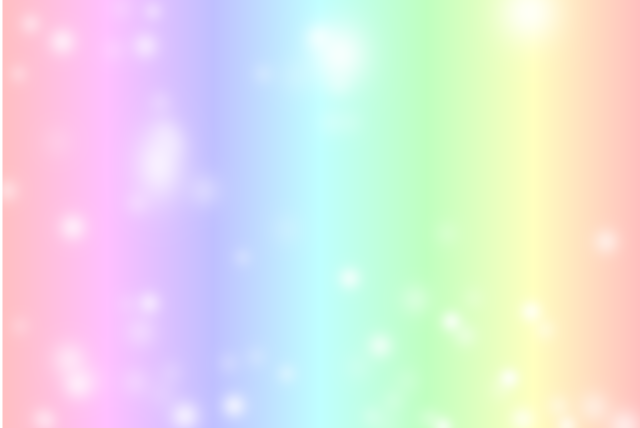
A WebGL 1 fragment shader for this background:

```glsl
precision highp float;
// Pastel rainbow running left to right, dusted with soft white glows.
// The hue is linear in x; three large halos sit in the upper half, and hashed
// sparkles gather toward the bottom and along the left side.

uniform vec2 u_resolution;

const float PASTEL = 0.25;          // saturation of the rainbow
const float MARGIN_WIDTH = 0.0039;  // white strip at the left, in widths
const int SPARKLE_COUNT = 64;
const float SPARKLE_MIN_RADIUS = 0.022;  // radii in canvas heights
const float SPARKLE_MAX_RADIUS = 0.042;
const float SPARKLE_MIN_ALPHA = 0.15;
const float SPARKLE_MAX_ALPHA = 0.72;
const float GOLDEN_STEP = 0.618034;

// Halo centres as fractions of the canvas
const vec2 CYAN_HALO = vec2(0.531, 0.872);
const vec2 VIOLET_HALO = vec2(0.249, 0.615);
const vec2 YELLOW_HALO = vec2(0.827, 0.972);

float hash(float n) {
  return fract(sin(n * 12.9898 + 4.137) * 43758.55);
}

vec3 pastelRainbow(float x) {
  float hue = 6.0 * (1.0 - x);
  vec3 pure = clamp(abs(mod(hue + vec3(0.0, 4.0, 2.0), 6.0) - 3.0) - 1.0, 0.0, 1.0);
  return mix(vec3(1.0), pure, PASTEL);
}

// Gaussian spot; offset and radius are in canvas heights
float glow(vec2 offset, vec2 radius) {
  vec2 q = offset / radius;
  return exp(-dot(q, q));
}

// Fraction of the rainbow left uncovered by the three halos
float haloClearance(vec2 uv, vec2 scale) {
  float clearance = 1.0 - 0.85 * glow((uv - CYAN_HALO) * scale, vec2(0.068, 0.076));
  clearance *= 1.0 - 0.75 * glow((uv - VIOLET_HALO) * scale, vec2(0.058, 0.084));
  clearance *= 1.0 - 0.85 * glow((uv - YELLOW_HALO) * scale, vec2(0.070, 0.072));
  return clearance;
}

// Fraction left uncovered by the scattered sparkles
float sparkleClearance(vec2 uv, vec2 scale) {
  float clearance = 1.0;
  for (int i = 0; i < SPARKLE_COUNT; i++) {
    float n = float(i);
    float y = pow(hash(n + 0.3), 1.7);
    float x = fract(n * GOLDEN_STEP + 0.13);
    x *= mix(1.0, 0.55, smoothstep(0.4, 0.6, y));
    float radius = mix(SPARKLE_MIN_RADIUS, SPARKLE_MAX_RADIUS, hash(n + 71.0));
    float alpha = mix(SPARKLE_MIN_ALPHA, SPARKLE_MAX_ALPHA, pow(hash(n + 137.0), 1.6));
    clearance *= 1.0 - alpha * glow((uv - vec2(x, y)) * scale, vec2(radius));
  }
  return clearance;
}

void main() {
  vec2 uv = gl_FragCoord.xy / u_resolution;
  vec2 scale = vec2(u_resolution.x / u_resolution.y, 1.0);

  float clearance = haloClearance(uv, scale) * sparkleClearance(uv, scale);

  // White strip with a one-pixel soft edge
  float halfPixel = 0.5 / u_resolution.x;
  clearance *= smoothstep(MARGIN_WIDTH - halfPixel, MARGIN_WIDTH + halfPixel, uv.x);

  gl_FragColor = vec4(mix(vec3(1.0), pastelRainbow(uv.x), clearance), 1.0);
}
```
